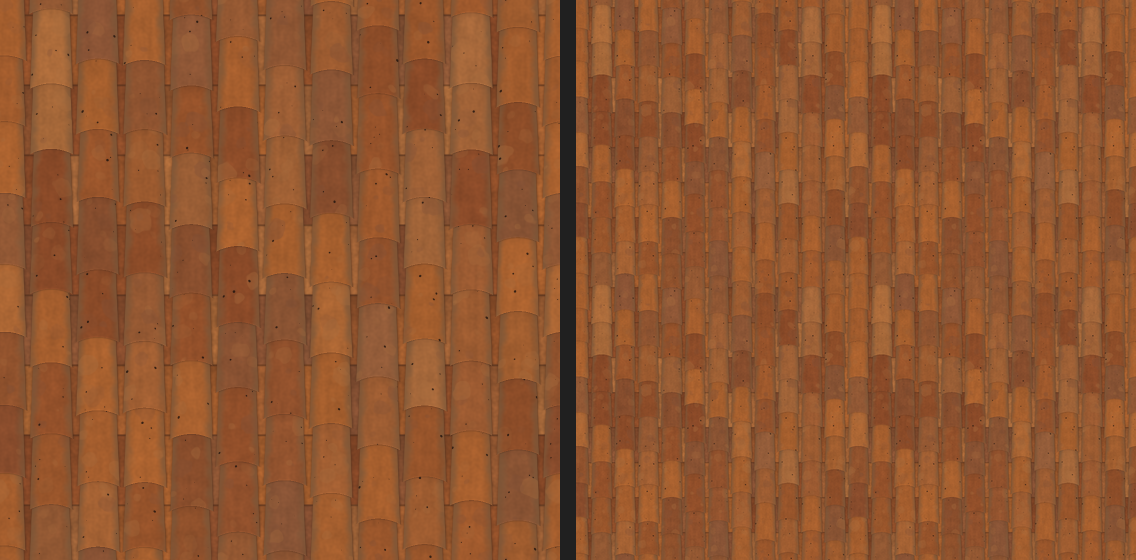
Left, the tile; right, the same tile 2 across and 2 down.
Give the GLSL for this texture, as a Shadertoy shader.

```glsl
const vec2 GRID = vec2(12.0, 8.0);        // cover columns and rows
const vec2 ASPECT = vec2(1.0, 1.5);       // tile cell proportions
const float COLUMN_SHIFT = 0.1;           // centre of the first column
const float PAN_SHIFT = 0.79;             // height of the channel joints
const float LIP_HALF = 0.455;             // half width at the lower lip
const float HEAD_HALF = 0.395;            // half width under the tile above
const float ARCH = 0.075;                 // rise of the curved lip
const float ROW_JITTER = 0.09;
const float BLEND = 0.012;                // softness of the side edges
const int BLOTCHES = 4;
const int SPECKS = 4;
const int SAMPLES = 2;                    // antialiasing grid per pixel

const vec3 RED = vec3(0.535, 0.285, 0.155);
const vec3 ORANGE = vec3(0.655, 0.375, 0.180);
const vec3 TAN = vec3(0.665, 0.430, 0.245);
const vec3 UMBER = vec3(0.505, 0.315, 0.215);
const vec3 GRIME = vec3(0.475, 0.335, 0.220);
const vec3 SHADOW = vec3(0.280, 0.160, 0.095);
const vec3 SOOT = vec3(0.130, 0.080, 0.055);

vec3 hash(vec2 cell, float seed) {
    uvec3 v = uvec3(ivec3(vec3(cell, seed))) * 1664525u + 1013904223u;
    v.x += v.y * v.z; v.y += v.z * v.x; v.z += v.x * v.y;
    v ^= v >> 16u;
    v.x += v.y * v.z; v.y += v.z * v.x; v.z += v.x * v.y;
    return vec3(v >> 8u) / 16777216.0;
}

float cornerSlope(vec2 cell, vec2 offset, vec2 period) {
    float angle = 6.2832 * hash(mod(cell, period), 91.0).x;
    return dot(vec2(cos(angle), sin(angle)), offset);
}

// Gradient noise that wraps over the canvas, about -0.7 to 0.7
float noise(vec2 uv, vec2 period) {
    vec2 p = uv * period, i = floor(p), f = p - i;
    vec2 w = f * f * f * (f * (f * 6.0 - 15.0) + 10.0);
    vec2 e = vec2(1.0, 0.0);
    return mix(
        mix(cornerSlope(i, f, period), cornerSlope(i + e, f - e, period), w.x),
        mix(cornerSlope(i + e.yx, f - e.yx, period), cornerSlope(i + 1.0, f - 1.0, period), w.x),
        w.y);
}

vec3 clayColor(vec2 id, float seed) {
    vec3 h = hash(id, seed), k = hash(id, seed + 1.0);
    vec3 clay = mix(RED, ORANGE, smoothstep(0.0, 0.85, h.x));
    clay = mix(clay, TAN, 0.8 * smoothstep(0.6, 1.0, h.y));
    return mix(clay, UMBER, 0.75 * smoothstep(0.65, 1.0, h.z)) * (0.97 + 0.06 * k.x);
}

float lipJitter(float column, float row) {
    return ROW_JITTER * hash(vec2(column, mod(row, GRID.y)), 5.0).x;
}

vec3 roof(vec2 uv) {
    vec2 p = uv * GRID - vec2(COLUMN_SHIFT, 0.0);
    float broad = noise(uv, vec2(36.0)) + 0.5 * noise(uv, vec2(80.0));
    float grain = noise(uv, vec2(170.0));
    float streak = noise(uv, vec2(110.0, 12.0));

    // Channel tiles, with the shade cast below each joint
    vec2 panPos = p - vec2(0.0, PAN_SHIFT);
    vec2 panId = mod(floor(panPos), GRID);
    float panY = fract(panPos.y);
    vec3 pan = clayColor(panId, 11.0) * (1.0 + 0.12 * broad + 0.10 * grain);
    pan = mix(pan, SHADOW, 0.30 * smoothstep(0.3, 1.0, panY) * hash(panId, 14.0).x);
    pan = mix(pan, SHADOW, 0.6 * smoothstep(0.965, 0.995, panY));

    // Cover tile under this point, bounded by arched lips
    float column = floor(p.x + 0.5);
    float x = p.x - column;
    column = mod(column, GRID.x);
    float y = p.y - hash(vec2(column, 0.0), 3.0).y + ARCH * x * x / (LIP_HALF * LIP_HALF);
    float row = floor(y);
    if (y - row < lipJitter(column, row)) row -= 1.0;
    float lip = row + lipJitter(column, row);
    float head = row + 1.0 + lipJitter(column, row + 1.0);
    float t = (y - lip) / (head - lip);
    vec2 id = vec2(column, mod(row, GRID.y));
    vec3 own = hash(id, 7.0);
    x -= 0.03 * (own.x - 0.5);
    float halfWidth = mix(LIP_HALF, HEAD_HALF, t) + 0.012 * (own.y - 0.5);
    float side = abs(x) - halfWidth + 0.008 * broad;

    // Clay body with weathered flanks
    vec3 cover = clayColor(id, 21.0) * (1.0 + 0.07 * broad + 0.05 * grain + 0.05 * streak);
    float flank = abs(x) / halfWidth + 0.22 * broad + 0.12 * t * own.z;
    cover = mix(cover, GRIME, 0.75 * smoothstep(0.55, 1.08, flank));

    // Ragged pale and dark blotches
    vec2 local = vec2(x, t) * ASPECT;
    for (int i = 0; i < BLOTCHES; i++) {
        vec3 h = hash(id, 30.0 + float(i)), k = hash(id, 40.0 + float(i));
        vec2 centre = vec2((h.x - 0.5) * 0.8, h.y) * ASPECT;
        float radius = mix(0.05, 0.24, h.z * h.z);
        float d = length(local - centre) - radius + 0.11 * broad;
        vec3 stain = k.x < 0.65 ? TAN : UMBER;
        cover = mix(cover, stain, (0.12 + 0.24 * k.y) * smoothstep(0.018, -0.018, d));
    }

    // Pits of soot
    for (int i = 0; i < SPECKS; i++) {
        vec3 h = hash(id, 50.0 + float(i));
        vec2 centre = vec2((h.x - 0.5) * 0.84, h.y) * ASPECT;
        float radius = mix(0.006, 0.026, h.z * h.z);
        float d = length(local - centre) - radius + 0.012 * grain;
        cover = mix(cover, SOOT, 0.85 * smoothstep(0.009, -0.009, d));
    }

    // Worn lip and the contact shade under the next one
    cover *= 1.0 + 0.06 * smoothstep(0.025, 0.0, t);
    cover = mix(cover, SHADOW, 0.28 * smoothstep(0.975, 1.0, t) + 0.07 * smoothstep(0.85, 1.0, t));

    // Covers shade the channels, more strongly on their right
    float contact = exp(-max(side, 0.0) / 0.022);
    pan = mix(pan, SHADOW, contact * (x > 0.0 ? 0.65 : 0.4));
    return mix(pan, cover, smoothstep(BLEND, -BLEND, side));
}

void mainImage(out vec4 fragColor, in vec2 fragCoord) {
    vec3 sum = vec3(0.0);
    for (int j = 0; j < SAMPLES; j++)
        for (int i = 0; i < SAMPLES; i++) {
            vec2 jitter = (vec2(i, j) + 0.5) / float(SAMPLES) - 0.5;
            sum += roof((fragCoord + jitter) / iResolution.xy);
        }
    fragColor = vec4(sum / float(SAMPLES * SAMPLES), 1.0);
}
```
